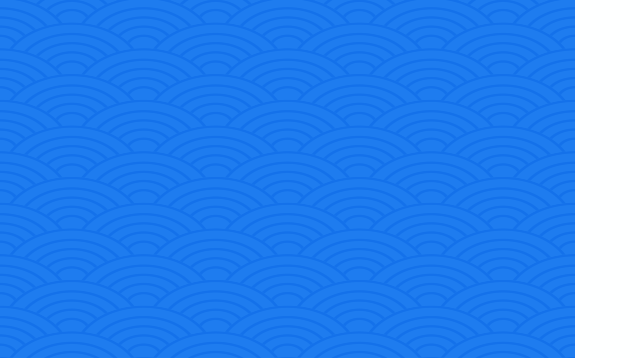
Reproduce this pattern procedurally as a WebGL 1 fragment shader.

```glsl
precision highp float;

// Overlapping wave scales in two close blues on a wide panel, with a white
// strip at the right. Staggered rows of stretched discs are painted from back
// to front; each disc carries evenly spaced rings and a rim line.

uniform vec2 u_resolution;

const float PANEL_WIDTH = 0.8985;   // share of the canvas width
const float SCALES_ACROSS = 4.0;
const float RADII_DOWN = 6.955;     // canvas height in disc radii
const float FIRST_TOP = 0.435;      // top of row zero, in radii
const float ROW_STEP = 0.5;
const float LINE_WIDTH = 0.046;

const vec3 FILL_BLUE = vec3(0.118, 0.488, 0.937);
const vec3 LINE_BLUE = vec3(0.078, 0.445, 0.918);
const vec3 MARGIN_WHITE = vec3(0.995, 1.0, 1.0);

// Smooth line of the given width centred on zero distance.
float lineMask(float dist, float width, float blur) {
  return 1.0 - smoothstep(-blur, blur, abs(dist) - 0.5 * width);
}

// Four inner rings plus the rim, measured from the disc centre.
float ringMask(float radius, float blur) {
  const float innermost = 0.24;
  const float spacing = 0.178;
  float index = clamp(floor((radius - innermost) / spacing + 0.5), 0.0, 3.0);
  float inner = lineMask(radius - innermost - index * spacing, LINE_WIDTH, blur);
  float rim = lineMask(radius - 1.0 + 0.5 * LINE_WIDTH, LINE_WIDTH, blur);
  return max(inner, rim);
}

// Centre of the disc in this row nearest to x; even rows sit on odd radii.
vec2 discCentre(float x, float row) {
  float stagger = 1.0 - mod(row, 2.0);
  float column = floor((x - stagger) * 0.5 + 0.5);
  return vec2(column * 2.0 + stagger, FIRST_TOP + row * ROW_STEP + 1.0);
}

// Paints the rows that can reach this point, upper rows first.
vec3 waveScales(vec2 p, float blur) {
  vec3 colour = FILL_BLUE;
  float frontRow = floor((p.y - FIRST_TOP) / ROW_STEP);
  for (int i = 0; i < 5; i++) {
    float row = frontRow - 3.0 + float(i);
    float radius = length(p - discCentre(p.x, row));
    vec3 disc = mix(FILL_BLUE, LINE_BLUE, ringMask(radius, blur));
    float cover = 1.0 - smoothstep(-blur, blur, radius - 1.0);
    colour = mix(colour, disc, cover);
  }
  return colour;
}

void main() {
  vec2 uv = gl_FragCoord.xy / u_resolution;

  // Position in disc radii, running right and down.
  vec2 p = vec2(uv.x / PANEL_WIDTH * SCALES_ACROSS * 2.0,
                (1.0 - uv.y) * RADII_DOWN);
  float blur = 0.6 * RADII_DOWN / u_resolution.y;

  float edge = 0.5 / u_resolution.x;
  float margin = smoothstep(-edge, edge, uv.x - PANEL_WIDTH);
  gl_FragColor = vec4(mix(waveScales(p, blur), MARGIN_WHITE, margin), 1.0);
}
```
